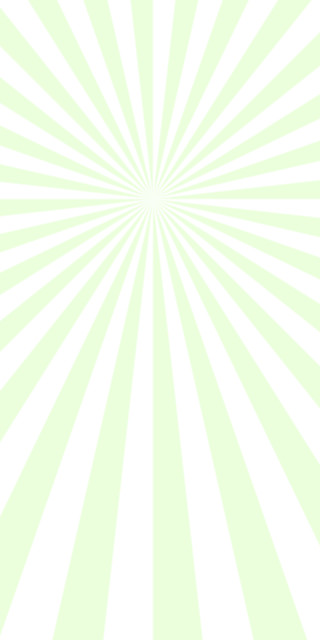
Reproduce this background procedurally as a Shadertoy shader.

```glsl
// Pale green sunburst: even rays fanning out from a soft point on white.

#define RAY_COUNT 28.0
#define BURST_CENTER vec2(0.478, 0.689)
#define RAY_COLOR vec3(0.925, 1.0, 0.868)
#define GAP_COLOR vec3(1.0)
#define EDGE_SOFTNESS 0.0026
#define CORE_RADIUS 0.035
#define CORE_FADE 0.35

// Signed distance to the nearest ray edge along the arc, positive inside a ray.
float rayDistance(vec2 p) {
    float angle = atan(p.x, -p.y); // zero points straight down
    return length(p) * asin(sin(angle * RAY_COUNT)) / RAY_COUNT;
}

void mainImage(out vec4 fragColor, in vec2 fragCoord) {
    // Position from the burst centre, in canvas heights
    vec2 p = (fragCoord - BURST_CENTER * iResolution.xy) / iResolution.y;

    // Smooth rays; they merge to an even tint where they become very thin
    float softness = max(EDGE_SOFTNESS, 1.0 / iResolution.y);
    float ray = clamp(0.5 + rayDistance(p) / softness, 0.0, 1.0);

    // Slight fade to white around the centre
    ray *= 1.0 - CORE_FADE * (1.0 - smoothstep(0.0, CORE_RADIUS, length(p)));

    fragColor = vec4(mix(GAP_COLOR, RAY_COLOR, ray), 1.0);
}
```
